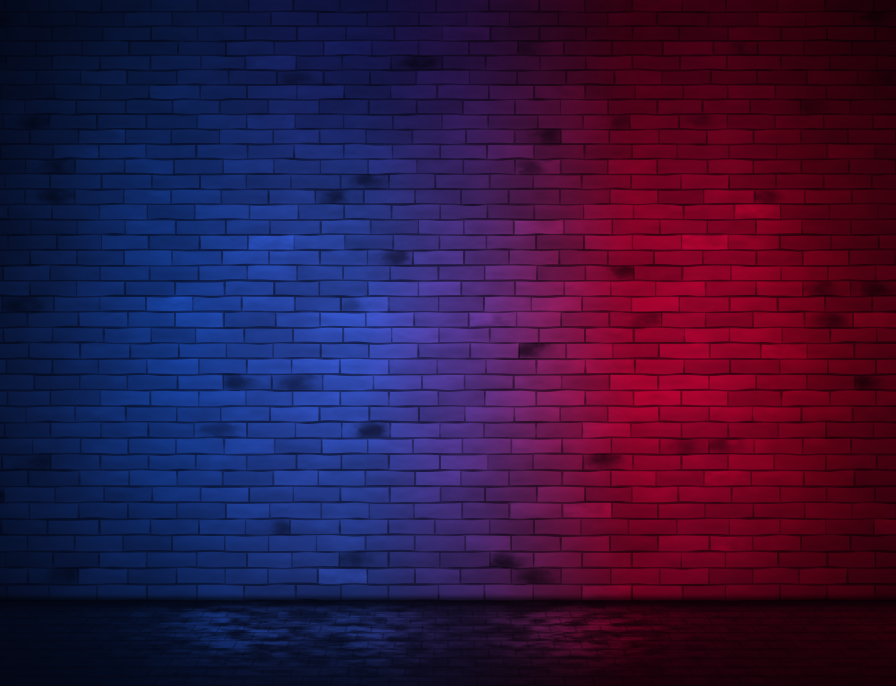
Reproduce this background procedurally as a Shadertoy shader.

```glsl
// A dark brick wall lit blue from the left and red from the right, above a glossy tiled floor.

const float FLOOR_TOP = 0.124;
const float BRICK_WIDTH = 0.054;

const vec3 BLUE    = vec3(0.08, 0.23, 0.54);
const vec3 INDIGO  = vec3(0.17, 0.27, 0.62);
const vec3 VIOLET  = vec3(0.31, 0.20, 0.52);
const vec3 MAGENTA = vec3(0.45, 0.12, 0.35);
const vec3 CRIMSON = vec3(0.59, 0.01, 0.16);
const vec3 RED     = vec3(0.53, 0.00, 0.10);
const vec3 COOL_HAZE = vec3(0.008, 0.014, 0.055);
const vec3 WARM_HAZE = vec3(0.020, 0.002, 0.015);

// Sine-free hash of a 2D cell
float hash(vec2 cell) {
    vec3 q = fract(vec3(cell.xyx) * 0.1031);
    q += dot(q, q.yzx + 33.33);
    return fract((q.x + q.y) * q.z);
}

float valueNoise(vec2 p) {
    vec2 cell = floor(p), f = fract(p);
    f = f * f * (3.0 - 2.0 * f);
    float low = mix(hash(cell), hash(cell + vec2(1, 0)), f.x);
    float high = mix(hash(cell + vec2(0, 1)), hash(cell + vec2(1, 1)), f.x);
    return mix(low, high, f.y);
}

float fbm(vec2 p) {
    float sum = 0.0, gain = 0.5;
    for (int i = 0; i < 4; i++) {
        sum += gain * valueNoise(p);
        p = p * 2.03 + 17.1;
        gain *= 0.5;
    }
    return sum;
}

// Soft elliptical spot
float glow(vec2 p, vec2 center, vec2 radius) {
    vec2 d = (p - center) / radius;
    return exp(-dot(d, d));
}

// Horizontal blend of the two lamps
vec3 lampColor(float x) {
    vec3 c = mix(BLUE, INDIGO, smoothstep(0.16, 0.40, x));
    c = mix(c, VIOLET, smoothstep(0.38, 0.53, x));
    c = mix(c, MAGENTA, smoothstep(0.50, 0.62, x));
    c = mix(c, CRIMSON, smoothstep(0.58, 0.72, x));
    return mix(c, RED, smoothstep(0.75, 0.95, x));
}

vec3 haze(float x) {
    return mix(COOL_HAZE, WARM_HAZE, smoothstep(0.35, 0.70, x));
}

// Fall-off toward the sides, ceiling and floor
float wallLight(vec2 uv) {
    float sides = mix(0.24, 1.0, smoothstep(-0.06, 0.26, uv.x));
    sides *= mix(1.0, 0.54, smoothstep(0.80, 1.02, uv.x));
    float span = uv.y > 0.49 ? 0.40 : 0.43;
    float height = exp(-pow(abs(uv.y - 0.49) / span, 2.0));
    return sides * mix(0.15, 1.0, height);
}

// 1 inside a cell, 0 on its joints, per axis; all in cell units
vec2 cellMask(vec2 local, vec2 joint, vec2 soft) {
    vec2 edge = 0.5 - abs(local - 0.5);
    return smoothstep(joint - soft, joint + soft, edge);
}

vec3 shadeWall(vec2 uv, vec2 pixel) {
    // Courses become slightly thinner with height and waver a little
    float course = 295.8 * (1.0 - sqrt(1.0 - 0.28 * (uv.y - FLOOR_TOP)));
    course += 0.10 * (valueNoise(uv * vec2(38, 60)) - 0.5);
    float row = floor(course);
    float shift = 0.45 * mod(row, 2.0) - 0.07 + 0.12 * (hash(vec2(row, 7.0)) - 0.5);
    float column = uv.x / BRICK_WIDTH + shift;
    column += 0.16 * (valueNoise(vec2(column * 0.8, row * 5.0)) - 0.5);
    vec2 brick = vec2(floor(column), row);
    vec2 local = fract(vec2(column, course));

    // Joints vary in width and depth along the wall
    float wear = valueNoise(uv * vec2(55, 70) + 9.0);
    vec2 soft = 0.6 * pixel * vec2(1.0 / BRICK_WIDTH, 43.0);
    vec2 face = cellMask(local, vec2(0.018, 0.060) * (0.65 + 0.7 * wear), soft);
    vec2 mortar = vec2(0.78, 0.66) - vec2(0.28, 0.26) * wear;

    // Tone of each brick, with grain stretched along it
    float tone = 0.86 + 0.24 * hash(brick + 3.0);
    tone += 0.40 * step(0.965, hash(brick + 41.0)) * fbm(local * vec2(3, 2) + brick);
    tone *= 0.89 + 0.24 * fbm(uv * vec2(45, 90));
    tone *= 0.86 + 0.28 * fbm(uv * vec2(7, 6) + 5.0);

    // Sooty smudges on scattered bricks, ragged at the rim
    vec2 spot = vec2(0.15 + 0.7 * hash(brick + 11.0), 0.3 + 0.5 * hash(brick + 31.0));
    vec2 ragged = local + 0.5 * (fbm(local * vec2(4, 2) + brick * 3.0) - 0.47);
    float sooty = step(0.94, hash(brick + 23.0)) * (0.35 + 0.3 * hash(brick + 57.0));
    tone *= 1.0 - sooty * glow(ragged, spot, vec2(0.32, 0.70));

    // Lit upper lip and dark mortar
    tone *= 0.97 + 0.07 * smoothstep(0.3, 0.9, local.y);
    tone *= min(mix(mortar.x, 1.0, face.x), mix(mortar.y, 1.0, face.y));

    vec3 lit = lampColor(uv.x) * wallLight(uv) * tone;
    lit.g *= mix(1.0, 0.65, smoothstep(0.65, 1.0, uv.y) * smoothstep(0.1, 0.5, uv.x));
    float contact = smoothstep(0.0, 0.012, uv.y - FLOOR_TOP);
    return (lit + haze(uv.x)) * mix(0.4, 1.0, contact);
}

vec3 shadeFloor(vec2 uv, vec2 pixel) {
    float depth = (FLOOR_TOP - uv.y) / FLOOR_TOP;
    float course = 11.0 * pow(depth, 0.8);
    float column = (uv.x - 0.5) * 38.0 / (1.0 + 0.25 * depth) + 0.5 * mod(floor(course), 2.0);
    vec2 face = cellMask(fract(vec2(column, course)), vec2(0.03, 0.09), pixel * vec2(38.0, 90.0));

    // Broken reflections of the lamps
    float streaks = fbm(vec2(uv.x * 45.0, uv.y * 190.0));
    float shine = 0.48 * glow(uv, vec2(0.27, 0.085), vec2(0.08, 0.042));
    shine += 0.38 * glow(uv, vec2(0.42, 0.080), vec2(0.06, 0.045));
    shine += 0.42 * glow(uv, vec2(0.64, 0.080), vec2(0.09, 0.040));
    float ambient = 0.29 * (1.0 - 0.5 * depth) * mix(0.4, 1.0, smoothstep(0.0, 0.25, uv.x));
    float light = (ambient + shine * smoothstep(0.2, 0.7, streaks)) * (0.7 + 0.6 * streaks);
    light *= mix(0.68, 1.0, face.x * face.y) * smoothstep(-0.06, 0.18, depth);
    return lampColor(uv.x) * light + haze(uv.x);
}

void mainImage(out vec4 fragColor, in vec2 fragCoord) {
    vec2 uv = fragCoord / iResolution.xy;
    vec2 pixel = 1.0 / iResolution.xy;
    float wall = smoothstep(-pixel.y, pixel.y, uv.y - FLOOR_TOP);
    vec3 color = mix(shadeFloor(vec2(uv.x, min(uv.y, FLOOR_TOP)), pixel), shadeWall(uv, pixel), wall);
    fragColor = vec4(color, 1.0);
}
```
